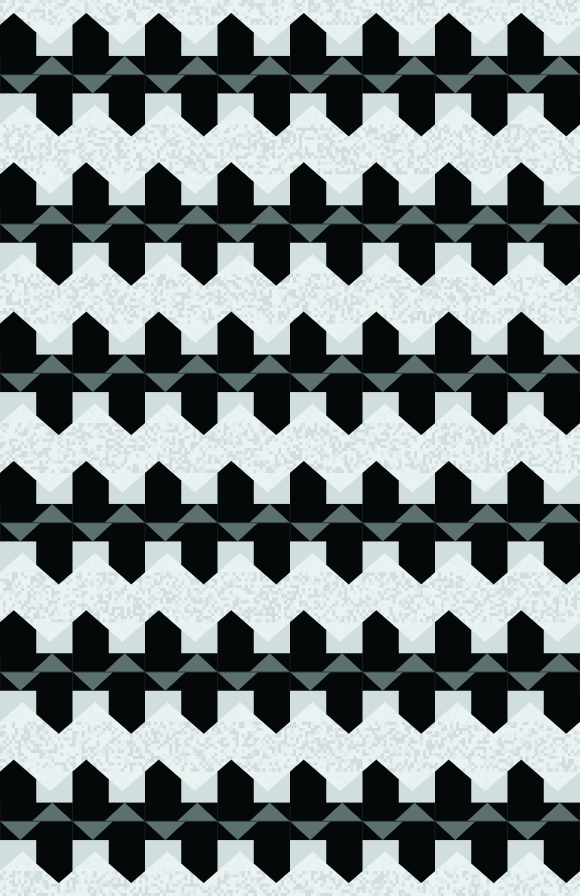
A Shadertoy shader for this pattern:

```glsl
// Rows of interlocking black gabled blocks with slate triangles along their spine.
// Each tile is point-symmetric: one upper half is drawn from signed distances and
// turned by 180 degrees for the lower half. Pale gaps carry a wrapping cell mosaic.

const vec2 REPEATS = vec2(8.0, 6.0);
const vec2 BLOCKS = vec2(24.0, 48.0);   // mosaic blocks in one tile
const float TILE_HEIGHT = 2.056;        // in tile widths
const float ROOF_SLOPE = 0.87;
const float SPINE = 0.258;              // half height of the black spine

const vec3 BLACK = vec3(0.02, 0.03, 0.03);
const vec3 CHARCOAL = vec3(0.18, 0.21, 0.21);
const vec3 SLATE = vec3(0.36, 0.44, 0.44);
const vec3 MIST = vec3(0.82, 0.87, 0.87);
const vec3 WHITE = vec3(0.92, 0.95, 0.95);

// Coverage of the region where the signed distance is negative.
float fill(float dist, float pixel) {
    return clamp(0.5 - dist / pixel, 0.0, 1.0);
}

// Horizontal distance to the nearest copy of a centre, period one.
float wrapDistance(float x, float centre) {
    return abs(fract(x - centre + 0.5) - 0.5);
}

// Distance to the underside of a sloped line, scaled to true length.
float belowSlope(float across, float y, float peak, float slope) {
    return (y - peak + slope * across) / sqrt(1.0 + slope * slope);
}

float hash(vec2 cell) {
    uvec2 q = uvec2(cell) * uvec2(1597u, 3571u);
    uint n = (q.x ^ (q.y << 7)) * 74761u;
    n = (n ^ (n >> 15)) * 22695u;
    n = (n ^ (n >> 13)) * 48271u;
    return float((n >> 8) & 65535u) / 65536.0;
}

// Amount of mist in one block: strong between rows, faint close to the spine.
float mosaic(vec2 uv) {
    vec2 total = REPEATS * BLOCKS;
    vec2 cell = mod(floor(uv * total), total);
    float row = mod(cell.y, BLOCKS.y) + 0.5;
    float offset = abs(row / BLOCKS.y - 0.5);
    float strength = mix(0.13, 1.0, step(0.33, offset));
    float h = hash(cell);
    return strength * (0.4 * step(0.52, h) + 0.6 * step(0.68, h));
}

// Box-filtered mosaic, smooth at block borders.
float smoothMosaic(vec2 uv, vec2 pixel) {
    float sum = 0.0;
    for (int j = -1; j <= 1; j++)
        for (int i = -1; i <= 1; i++)
            sum += mosaic(uv + vec2(i, j) * pixel / 3.0);
    return sum / 9.0;
}

void mainImage(out vec4 fragColor, in vec2 fragCoord) {
    vec2 uv = fragCoord / iResolution.xy;
    float pixel = REPEATS.x / iResolution.x;

    // Tile coordinates, with the lower half turned onto the upper one
    vec2 p = fract(uv * REPEATS);
    p.y = (p.y - 0.5) * TILE_HEIGHT;
    if (p.y < 0.0) p = vec2(1.0 - p.x, -p.y);

    // Pale ground
    vec3 color = mix(WHITE, MIST, smoothMosaic(uv, 1.0 / iResolution.xy));

    // Zigzag roofline: mist below it, black where a gabled block stands
    float roof = belowSlope(wrapDistance(p.x, 0.19), p.y, 0.85, ROOF_SLOPE);
    float wall = wrapDistance(p.x, 0.25) - 0.25;
    color = mix(color, MIST, fill(roof, pixel));
    color = mix(color, BLACK, fill(max(roof, wall), pixel));

    // Spine with slate triangles
    color = mix(color, BLACK, fill(p.y - SPINE, pixel));
    float triangle = belowSlope(wrapDistance(p.x, 0.72), p.y, SPINE, SPINE / 0.28);
    color = mix(color, SLATE, fill(triangle, pixel));

    // Hairline joints along the spine and between tiles
    float joint = fill(p.y - 0.008, pixel);
    float side = fill(max(wrapDistance(p.x, 0.0) - 0.006, p.y - SPINE), pixel);
    color = mix(color, CHARCOAL, max(0.8 * joint, 0.5 * side));

    fragColor = vec4(color, 1.0);
}
```
